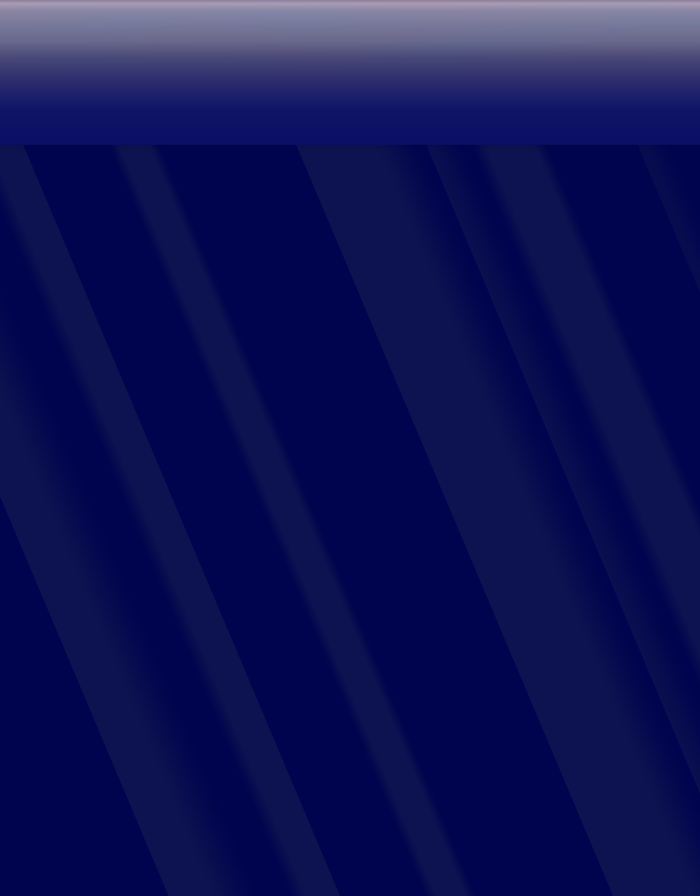
A Shadertoy shader for this background:

```glsl
const float BAR_DEPTH = 0.1615;     // header height, share of the canvas
const float STRIPE_SLANT = 0.540;   // sideways drift per unit of depth
const float SHADOW_DEPTH = 0.002;
const float SHADOW_STRENGTH = 0.2;
const float TINT_STRENGTH = 0.03;
const vec2 TINT_SCALE = vec2(4.0, 32.0);
const vec3 NAVY = vec3(0.0, 0.016, 0.306);
const vec3 STRIPE = vec3(0.051, 0.071, 0.314);
const vec3 TINT = vec3(-1.0, 0.4, 0.5);

// Stripe profile: rise start, rise end, fall start, fall end
const int STRIPE_COUNT = 7;
const vec4 STRIPES[STRIPE_COUNT] = vec4[](
    vec4(-0.213, -0.213, -0.158, -0.078),
    vec4(-0.040, -0.012, 0.032, 0.032),
    vec4(0.153, 0.173, 0.210, 0.229),
    vec4(0.422, 0.422, 0.530, 0.605),
    vec4(0.608, 0.608, 0.610, 0.665),
    vec4(0.670, 0.697, 0.760, 0.783),
    vec4(0.910, 0.910, 0.912, 0.960));
const float STRENGTHS[STRIPE_COUNT] = float[](1.0, 1.0, 1.0, 1.0, 0.75, 1.0, 0.6);

// Header gradient: colour and depth of each stop
const int STOP_COUNT = 9;
const vec4 STOPS[STOP_COUNT] = vec4[](
    vec4(0.55, 0.49, 0.61, 0.0),
    vec4(0.66, 0.61, 0.70, 0.004),
    vec4(0.54, 0.52, 0.64, 0.012),
    vec4(0.47, 0.48, 0.61, 0.026),
    vec4(0.41, 0.41, 0.55, 0.046),
    vec4(0.28, 0.28, 0.47, 0.065),
    vec4(0.17, 0.17, 0.43, 0.091),
    vec4(0.06, 0.08, 0.40, 0.122),
    vec4(0.04, 0.06, 0.40, 0.1615));

vec2 hashGradient(vec2 cell) {
    float angle = 6.2832 * fract(sin(dot(cell, vec2(127.1, 311.7))) * 43758.5);
    return vec2(cos(angle), sin(angle));
}

float gradientNoise(vec2 p) {
    vec2 cell = floor(p), f = fract(p);
    vec2 blend = f * f * f * (f * (f * 6.0 - 15.0) + 10.0);
    vec2 e = vec2(0.0, 1.0);
    float a = dot(hashGradient(cell), f);
    float b = dot(hashGradient(cell + e.yx), f - e.yx);
    float c = dot(hashGradient(cell + e.xy), f - e.xy);
    float d = dot(hashGradient(cell + e.yy), f - e.yy);
    return mix(mix(a, b, blend.x), mix(c, d, blend.x), blend.y);
}

// Smooth step that never gets narrower than the given softness
float softEdge(float start, float end, float x, float softness) {
    return smoothstep(start, max(end, start + softness), x);
}

vec3 slantedStripes(float x, float softness) {
    float light = 0.0;
    for (int i = 0; i < STRIPE_COUNT; i++) {
        vec4 s = STRIPES[i];
        float band = softEdge(s.x, s.y, x, softness)
                   * (1.0 - softEdge(s.z, s.w, x, softness));
        light = max(light, band * STRENGTHS[i]);
    }
    return mix(NAVY, STRIPE, light);
}

vec3 headerGradient(vec2 p) {
    vec3 color = STOPS[0].rgb;
    for (int i = 1; i < STOP_COUNT; i++) {
        float t = clamp((p.y - STOPS[i - 1].w) / (STOPS[i].w - STOPS[i - 1].w), 0.0, 1.0);
        color = mix(color, STOPS[i].rgb, t);
    }
    // Faint cool and warm patches in the bright part
    float haze = 1.0 - smoothstep(0.03, 0.09, p.y);
    return color + TINT * TINT_STRENGTH * haze * gradientNoise(p * TINT_SCALE);
}

void mainImage(out vec4 fragColor, in vec2 fragCoord) {
    vec2 p = fragCoord / iResolution.xy;
    p.y = 1.0 - p.y;
    vec2 pixel = 1.0 / iResolution.xy;
    float below = p.y - BAR_DEPTH;

    // Striped field with a thin shadow under the header
    vec3 field = slantedStripes(p.x - STRIPE_SLANT * below, 1.5 * pixel.x);
    field *= 1.0 - SHADOW_STRENGTH * exp(-max(below, 0.0) / SHADOW_DEPTH);

    float fieldMask = smoothstep(-0.5 * pixel.y, 0.5 * pixel.y, below);
    fragColor = vec4(mix(headerGradient(p), field, fieldMask), 1.0);
}
```
